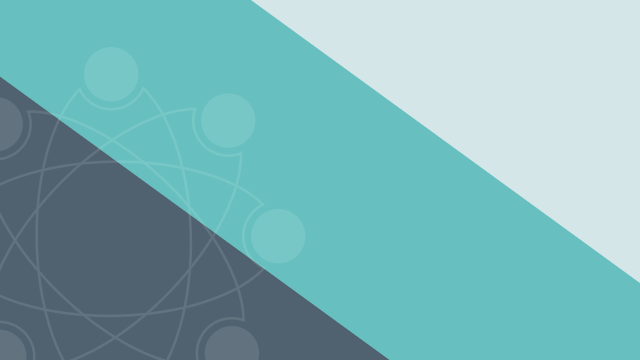
This background is drawn by a WebGL 2 fragment shader. Its source:

```glsl
#version 300 es
precision highp float;
// Diagonal colour bands with a faint emblem of notched orbits and balls.

uniform vec2 u_resolution;
out vec4 outColor;

// Lengths are in canvas heights.
const vec3 SLATE = vec3(0.314, 0.384, 0.439);
const vec3 TEAL = vec3(0.404, 0.753, 0.749);
const vec3 MIST = vec3(0.831, 0.902, 0.910);

const float BAND_SLOPE = 0.7275;
const float SLATE_EDGE = 0.7872;     // height of each edge at x = 0
const float MIST_EDGE = 1.507;

const vec2 EMBLEM_CENTER = vec2(0.316, 0.3368);
const float EMBLEM_TILT = 0.0157;
const float EMBLEM_OPACITY = 0.105;
const int ORBIT_COUNT = 4;
const vec2 ORBIT_RADII = vec2(0.457, 0.2141);
const float BALL_RADIUS = 0.0755;
const float NOTCH_RADIUS = 0.0972;
const float LINE_HALF_WIDTH = 0.0035;
const float PI = 3.14159265;

// Approximate signed distance to an ellipse, accurate near its rim.
float ellipseDistance(vec2 p, vec2 radii) {
    float scale = length(p / radii);
    float gradient = length(p / (radii * radii));
    return scale * (scale - 1.0) / max(gradient, 1e-4);
}

vec2 rotate(vec2 p, float angle) {
    float c = cos(angle), s = sin(angle);
    return vec2(c * p.x + s * p.y, c * p.y - s * p.x);
}

// Union of all orbit outlines and the balls at their ends.
float emblemDistance(vec2 p) {
    float nearest = 1e3;
    for (int i = 0; i < ORBIT_COUNT; i++) {
        float angle = EMBLEM_TILT + PI * float(i) / float(ORBIT_COUNT);
        vec2 q = abs(rotate(p, angle));
        float ballCenter = length(q - vec2(ORBIT_RADII.x, 0.0));
        float notched = max(ellipseDistance(q, ORBIT_RADII), NOTCH_RADIUS - ballCenter);
        float outline = abs(notched) - LINE_HALF_WIDTH;
        nearest = min(nearest, min(outline, ballCenter - BALL_RADIUS));
    }
    return nearest;
}

// Antialiased coverage of the region where the distance is negative.
float coverage(float distance) {
    return clamp(0.5 - distance * u_resolution.y, 0.0, 1.0);
}

void main() {
    vec2 p = gl_FragCoord.xy / u_resolution.y;

    // Diagonal bands
    float height = p.y + BAND_SLOPE * p.x;
    float toDistance = inversesqrt(1.0 + BAND_SLOPE * BAND_SLOPE);
    vec3 color = mix(TEAL, SLATE, coverage((height - SLATE_EDGE) * toDistance));
    color = mix(color, MIST, coverage((MIST_EDGE - height) * toDistance));

    // Translucent emblem
    float emblem = coverage(emblemDistance(p - EMBLEM_CENTER));
    color = mix(color, vec3(1.0), EMBLEM_OPACITY * emblem);

    outColor = vec4(color, 1.0);
}
```
